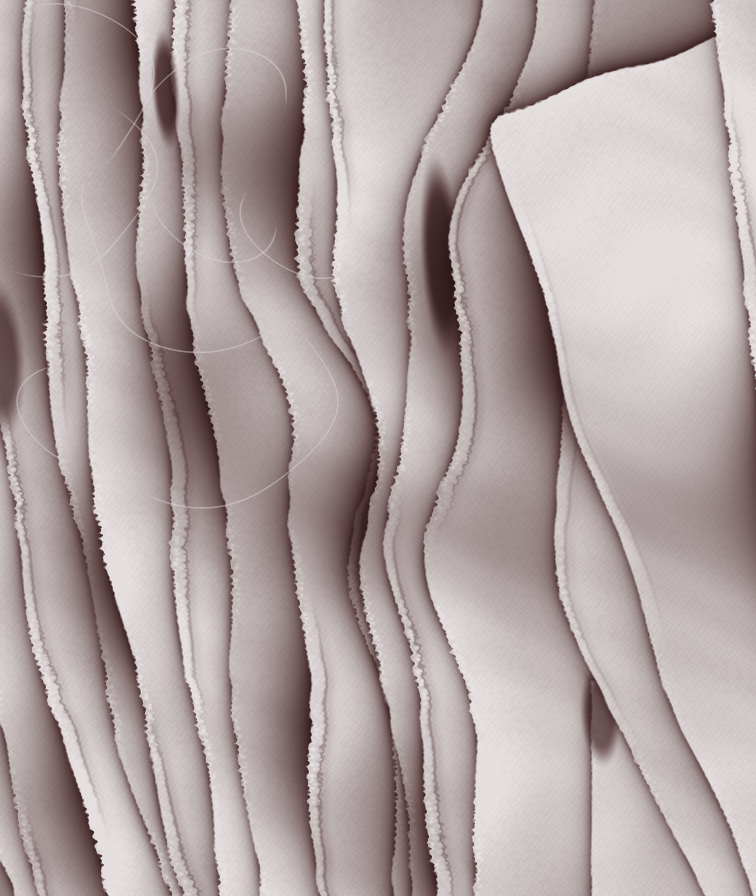
Give the GLSL for this texture, as a Shadertoy shader.

```glsl
// Hanging strips of pale rose cloth with frayed edges, overlapping left to right.
// Each strip is a signed distance to a curved edge: it shades what lies below,
// then paints its own folds, weave and fluffy rim. Tone maps to colour at the end.

vec2 hash2(vec2 p) {
    return fract(sin(vec2(dot(p, vec2(127.1, 311.7)), dot(p, vec2(269.5, 183.3)))) * 4375.5);
}

// Cellular noise: distance to the nearest scattered point
float cells(vec2 p) {
    vec2 cell = floor(p), f = fract(p);
    float nearest = 2.0;
    for (int y = -1; y <= 1; y++)
        for (int x = -1; x <= 1; x++) {
            vec2 o = vec2(x, y);
            nearest = min(nearest, length(o + hash2(cell + o) - f));
        }
    return nearest;
}

float bell(float x, float width) {
    return exp(-x * x / (width * width));
}

// Soft creases from layered sines
float creases(vec2 p, float seed) {
    float broad = 0.07 * sin(p.y * 8.0 + p.x * 6.0 + seed * 1.7);
    float medium = 0.03 * sin(p.y * 23.0 - p.x * 15.0 + seed * 3.1 + 2.0 * sin(p.x * 9.0));
    float fine = 0.012 * sin(p.y * 75.0 + 3.0 * sin(p.x * 21.0 + p.y * 13.0 + seed));
    return broad + medium + fine;
}

// Lays one piece of cloth over the tone; d is positive inside it
void drape(inout float tone, vec2 p, float d, float seed, float tuft, float fray) {
    // Cast shadow: deep and wide where the strip lifts away, thin at the contact
    float lift = bell(p.y - fract(seed * 0.618 + 0.1), 0.13);
    float outside = min(d, 0.0);
    tone *= 1.0 - (0.3 + 0.52 * lift) * exp(outside / mix(0.012, 0.045, lift));
    tone *= 1.0 - 0.45 * exp(outside / 0.004);

    // Ragged outline, uneven along its length
    float ragged = fray * (0.6 + 0.4 * sin(p.y * 31.0 + seed * 7.0));
    d += ragged * (tuft - 0.45) * 0.007;
    d += fray * 0.0015 * sin(p.y * 67.0 + seed * 5.0 + 2.0 * sin(p.y * 29.0));

    // Rounded shading, creases and weave
    float cloth = 1.0 - 0.13 * smoothstep(0.0, 0.09, d) + creases(p, seed);
    cloth += 0.018 * sin(950.0 * (p.x + 0.3 * p.y)) * sin(950.0 * p.y);
    cloth += 0.03 * (0.45 - tuft);

    // Second ply behind the rim, showing only along parts of the strip
    float ply = smoothstep(0.2, 0.8, sin(p.y * 5.0 + seed * 4.0)) * fray;
    float seam = d - 0.013 - 0.004 * sin(p.y * 11.0 + seed);
    cloth -= 0.25 * ply * bell(seam, 0.002) + 0.1 * ply * bell(seam - 0.004, 0.006);

    // Pale fluffy rim
    cloth += ragged * (0.15 - 0.25 * tuft) * smoothstep(0.010, 0.002, d);
    tone = mix(tone, cloth, smoothstep(-0.0015, 0.0015, d));
}

// Soft dark hollow inside a fold
float hollow(vec2 p, vec2 centre, vec2 size) {
    p -= centre;
    p.x += 0.06 * p.y;
    return smoothstep(1.2, 0.6, length(p / size));
}

void mainImage(out vec4 fragColor, in vec2 fragCoord) {
    vec2 p = fragCoord / iResolution.y;
    float tuft = cells(p * vec2(130.0, 180.0));
    float drop = 1.0 - p.y;
    float tone = 0.7;

    // Hanging strips: leaning at the left, bent in the middle, flared at the top right
    for (int i = 0; i < 12; i++) {
        float n = float(i) - 2.0;
        float x = -0.04 + 0.06 * n + 0.014 * sin(n * 2.4);
        float lean = mix(0.16, 0.03, smoothstep(0.0, 0.28, x));
        float bend = 0.09 * bell(x - 0.3, 0.1);
        float dent = 0.04 * smoothstep(0.18, 0.4, x);
        float flare = 0.09 * smoothstep(0.38, 0.45, x);
        float edge = x + lean * drop * drop
            + bend * smoothstep(0.72, 0.50, p.y)
            - dent * bell(p.y - 0.37, 0.11)
            + flare * smoothstep(0.72, 1.0, p.y)
            + 0.006 * sin(p.y * 17.0 + n * 1.9);
        drape(tone, p, p.x - edge, n, tuft, 1.0);
        // Lens-shaped opening that the last strip overlaps
        if (i == 10) tone *= 1.0 - 0.75 * hollow(p, vec2(0.492, 0.715), vec2(0.02, 0.10));
    }

    // Dim belt across the middle, shade at the left, inner side of the top loop
    tone *= 1.0 - 0.27 * bell(p.y - 0.43 + 0.2 * (p.x - 0.4), 0.08) * smoothstep(0.2, 0.34, p.x);
    tone *= 1.0 - 0.3 * bell(length((p - vec2(0.23, 0.55)) * vec2(1.0, 0.5)), 0.07);
    tone *= 1.0 - 0.25 * bell(length((p - vec2(0.24, 0.83)) * vec2(0.8, 1.0)), 0.07);
    tone *= 1.0 - 0.7 * hollow(p, vec2(0.185, 0.90), vec2(0.014, 0.06));
    tone *= 1.0 - 0.6 * hollow(p, vec2(0.0, 0.60), vec2(0.025, 0.08));

    // Lower right pieces tucked under the large panel
    float h = 0.34 - p.y;
    drape(tone, p, min(p.x - 0.66, 0.24 - p.y), 12.0, tuft, 0.3);
    tone *= 1.0 - 0.6 * hollow(p, vec2(0.67, 0.20), vec2(0.02, 0.05));
    float tucked = p.x - 0.61 - 0.22 * h - 0.3 * sqrt(h * h + 0.002);
    drape(tone, p, tucked / 1.1, 14.0, tuft, 0.5);

    // Large folded panel with a slanted top, and the torn strip on its right
    float fall = 0.87 - p.y;
    float left = (p.x - 0.547 - 0.25 * fall - 0.1 * fall * fall - 0.006 * sin(p.y * 21.0)) / 1.05;
    float top = (fall + 0.35 * (p.x - 0.547) + 0.004 * sin(p.x * 40.0)) / 1.06;
    vec2 corner = max(0.02 - vec2(left, top), 0.0);
    float panel = min(max(left, top), min(min(left, top), 0.02 - length(corner)));
    float above = smoothstep(0.80, 0.92, p.y) * smoothstep(0.5, 0.58, p.x);
    tone *= 1.0 - above * (0.15 + 0.5 * exp(min(panel, 0.0) / 0.025));
    drape(tone, p, panel, 17.0, tuft, 0.35);
    float slope = p.y - 0.42 + 0.25 * (p.x - 0.75);
    tone *= 1.0 - 0.26 * bell(slope, 0.06) * smoothstep(0.0, 0.03, panel);
    drape(tone, p, p.x - 0.80 - 0.11 * (0.96 - p.y), 20.0, tuft, 1.0);

    // Loose threads: thin wavering arcs near the upper left
    for (int i = 0; i < 8; i++) {
        vec2 r = hash2(vec2(float(i), 7.0)), s = hash2(vec2(3.0, float(i)));
        vec2 q = p - vec2(0.04 + 0.32 * r.x, 0.48 + 0.42 * r.y);
        q.x += 0.012 * sin(q.y * 32.0 + 6.0 * s.x);
        float line = smoothstep(0.0016, 0.0002, abs(length(q) - 0.05 - 0.09 * s.x));
        float arc = smoothstep(0.1, 0.5, cos(atan(q.y, q.x) - 6.28 * s.y));
        tone = mix(tone, 1.0, 0.45 * line * arc);
    }

    // Tone to colour: brown shadow up to pale rose
    tone = clamp(tone, 0.0, 1.06);
    vec3 colour = mix(vec3(0.15, 0.075, 0.075), vec3(0.86, 0.83, 0.83), tone);
    colour.gb -= 0.26 * tone * (1.0 - tone) * (1.0 - tone);
    fragColor = vec4(colour, 1.0);
}
```
